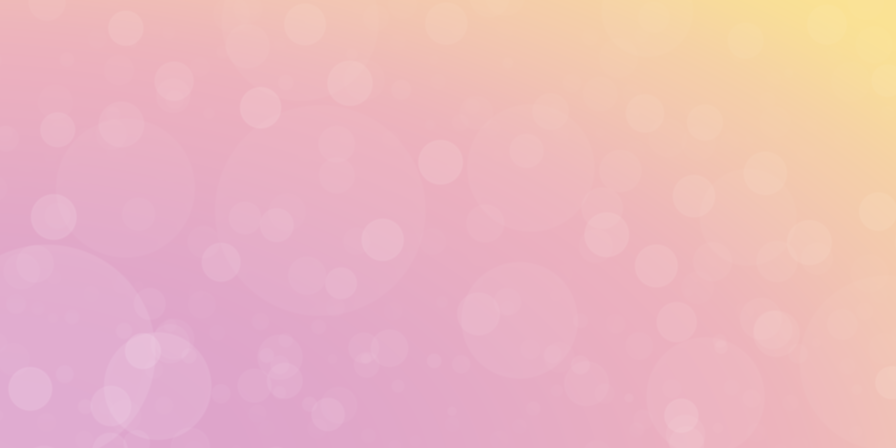
This background is drawn by a Shadertoy shader. Its source:

```glsl
const vec3 ORCHID = vec3(0.862, 0.635, 0.802);
const vec3 ROSE = vec3(0.925, 0.692, 0.745);
const vec3 PEACH = vec3(0.953, 0.790, 0.680);
const vec3 LEMON = vec3(0.980, 0.885, 0.580);
const vec3 HAZE = vec3(0.975, 0.925, 0.960);

// Three pseudo-random values in [0, 1) for a grid cell
vec3 hash3(vec2 cell, float seed) {
    vec3 q = fract(vec3(cell.xyx + seed) * vec3(0.1031, 0.1030, 0.0973));
    q += dot(q, q.yxz + 33.33);
    return fract((q.xxy + q.yzz) * q.zyx);
}

// Position along the colour ramp: 0 at lower left, 1 at upper right
float warmth(vec2 uv) {
    vec2 squared = uv * uv;
    return clamp(0.50 * squared.x + 0.45 * squared.y + 0.12 * uv.x * uv.y, 0.0, 1.0);
}

vec3 sunsetRamp(float t) {
    vec3 color = mix(ORCHID, ROSE, smoothstep(-0.08, 0.38, t));
    color = mix(color, PEACH, smoothstep(0.30, 0.68, t));
    return mix(color, LEMON, smoothstep(0.58, 1.02, t));
}

// Translucent disc with a slightly brighter rim
float disc(vec2 p, vec2 center, float radius, float edge) {
    float d = length(p - center) - radius;
    float fill = 1.0 - smoothstep(-edge, edge, d);
    float rim = smoothstep(-0.14 * radius, 0.0, d);
    return fill * (0.92 + 0.12 * rim);
}

// Overlay one disc on accumulated coverage
float cover(float light, float amount) {
    return 1.0 - (1.0 - light) * (1.0 - amount);
}

// Jittered grid of discs; radii.x to radii.y is the size range
float scatter(vec2 p, float cellSize, vec2 radii, float density,
              float opacity, float edge, float seed) {
    vec2 home = floor(p / cellSize);
    float light = 0.0;
    for (int y = -1; y <= 1; y++) {
        for (int x = -1; x <= 1; x++) {
            vec2 cell = home + vec2(x, y);
            vec3 place = hash3(cell, seed);
            vec3 look = hash3(cell, seed + 71.0);
            vec2 center = (cell + place.xy) * cellSize;
            float radius = mix(radii.x, radii.y, place.z);
            float strength = opacity * mix(0.35, 1.0, look.y * look.y);
            float visible = step(look.x, density);
            light = cover(light, visible * strength * disc(p, center, radius, edge));
        }
    }
    return light;
}

// Broad overlapping discs that set the large-scale layout
float broadDiscs(vec2 p, float edge) {
    float light = 0.13 * disc(p, vec2(0.352, 0.138), 0.120, edge);
    light = cover(light, 0.12 * disc(p, vec2(0.105, 0.212), 0.242, edge));
    light = cover(light, 0.06 * disc(p, vec2(0.715, 0.530), 0.235, edge));
    light = cover(light, 0.08 * disc(p, vec2(1.160, 0.285), 0.130, edge));
    light = cover(light, 0.08 * disc(p, vec2(1.575, 0.115), 0.132, edge));
    light = cover(light, 0.07 * disc(p, vec2(1.185, 0.625), 0.142, edge));
    light = cover(light, 0.07 * disc(p, vec2(1.670, 0.515), 0.108, edge));
    light = cover(light, 0.09 * disc(p, vec2(1.445, 0.975), 0.102, edge));
    light = cover(light, 0.07 * disc(p, vec2(1.980, 0.190), 0.195, edge));
    light = cover(light, 0.06 * disc(p, vec2(0.280, 0.580), 0.155, edge));
    return cover(light, 0.06 * disc(p, vec2(0.670, 0.950), 0.175, edge));
}

void mainImage(out vec4 fragColor, in vec2 fragCoord) {
    vec2 uv = fragCoord / iResolution.xy;
    vec2 p = fragCoord / iResolution.y;
    float edge = max(1.0 / iResolution.y, 0.003);

    // Diagonal sunset gradient
    float t = warmth(uv);
    vec3 color = sunsetRamp(t);

    // Bokeh, from broad haze to fine specks
    float light = broadDiscs(p, edge);
    light = cover(light, scatter(p, 0.17, vec2(0.034, 0.052), 0.75, 0.21, edge, 13.0));
    light = cover(light, scatter(p, 0.14, vec2(0.028, 0.046), 0.50, 0.10, edge, 37.0));

    // Specks gather in bands near the bottom and the top
    float bands = exp(-pow((p.y - 0.18) / 0.15, 2.0))
                + 0.7 * exp(-pow((p.y - 0.82) / 0.13, 2.0));
    light = cover(light, bands * scatter(p, 0.075, vec2(0.009, 0.022), 0.55, 0.11, edge, 59.0));

    // Discs fade and warm over the yellow corner
    vec3 glow = mix(HAZE, vec3(0.99, 0.94, 0.80), t);
    color = mix(color, glow, light * mix(1.0, 0.55, t));
    fragColor = vec4(color, 1.0);
}
```
